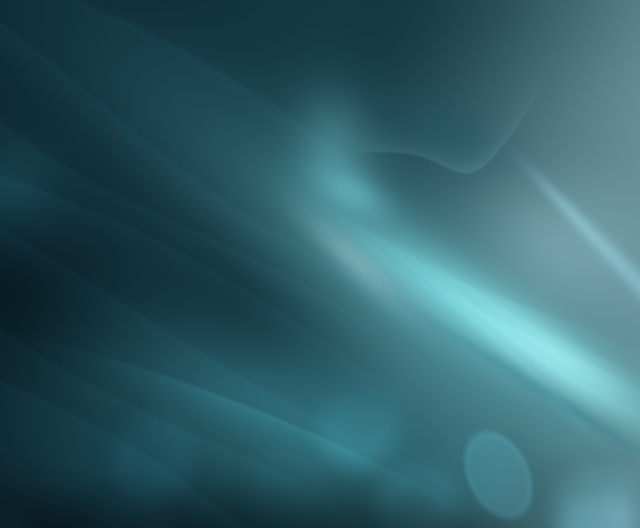
Write a Shadertoy shader that draws this background.

```glsl
// Teal abstract: silky ribbons of light sweeping down to the right through soft haze.

// Palette
const vec3 ABYSS = vec3(0.02, 0.09, 0.12);
const vec3 NIGHT = vec3(0.055, 0.165, 0.21);
const vec3 DUSK = vec3(0.10, 0.28, 0.33);
const vec3 TEAL = vec3(0.21, 0.49, 0.54);
const vec3 LAGOON = vec3(0.33, 0.60, 0.64);
const vec3 MIST = vec3(0.41, 0.57, 0.61);
const vec3 PALE = vec3(0.50, 0.69, 0.73);
const vec3 AQUA = vec3(0.45, 0.80, 0.82);
const vec3 GLINT = vec3(0.61, 0.91, 0.92);

// Layout, in canvas heights
const vec2 KNOT = vec2(0.635, 0.600);
const float RIBBON_TILT = -0.58;
const int STRANDS = 14;
const float STRAND_GAIN = 0.075;
const int VEILS = 7;
const float VEIL_GAIN = 0.025;
const float BOKEH_CELL = 0.17;
const float BOKEH_GAIN = 0.24;

float hash(float n) { return fract(sin(n * 12.9898) * 43758.547); }

vec2 hash2(vec2 c) {
    float n = dot(c, vec2(7.13, 31.71));
    return vec2(hash(n), hash(n + 4.7));
}

vec2 turn(vec2 p, float a) {
    float c = cos(a), s = sin(a);
    return vec2(c * p.x + s * p.y, c * p.y - s * p.x);
}

// Tilted elliptical falloff
float glow(vec2 p, vec2 center, vec2 radii, float tilt) {
    vec2 q = turn(p - center, tilt) / radii;
    return exp(-dot(q, q));
}

// Crisp on one side, fading on the other
float fold(float d, float width) {
    return smoothstep(-0.004, 0.005, d) * exp(-max(d, 0.0) / width);
}

float line(float d, float width) { return exp(-d * d / (width * width)); }

// Soft overlapping discs, one per jittered cell
float bokeh(vec2 p) {
    vec2 g = p / BOKEH_CELL, cell = floor(g);
    float sum = 0.0;
    for (int j = -1; j <= 1; j++)
    for (int i = -1; i <= 1; i++) {
        vec2 c = cell + vec2(i, j), h = hash2(c);
        float d = length(g - c - h);
        sum += h.x * (1.0 - smoothstep(0.25, 0.65, d));
    }
    return sum;
}

// Fan of strands leaving the knot
float strands(vec2 p) {
    vec2 q = turn(p - KNOT, RIBBON_TILT);
    float along = max(q.x, 0.0), sum = 0.0;
    for (int i = 0; i < STRANDS; i++) {
        float k = float(i), h = hash(k + 2.0);
        float slope = mix(-0.19, 0.12, k / float(STRANDS - 1));
        float path = slope * along + 0.022 * sin(along * (5.0 + 3.0 * h) + k * 1.7) * along / (along + 0.15);
        float d = (q.y - path) * (h < 0.5 ? 1.0 : -1.0);
        sum += (h - 0.32) * fold(d, 0.014 + 0.03 * h);
    }
    return sum * smoothstep(-0.04, 0.12, q.x);
}

// Long faint veils crossing the dark side
float veils(vec2 p) {
    float sum = 0.0;
    for (int i = 0; i < VEILS; i++) {
        float k = float(i), h = hash(k + 9.0);
        float path = 1.06 - 0.13 * k - (0.48 + 0.2 * h) * p.x + 0.035 * sin(p.x * (4.0 + 2.0 * h) + k * 2.1);
        sum += fold(path - p.y, 0.04 + 0.04 * h);
    }
    return sum * (1.0 - smoothstep(0.45, 0.85, p.x));
}

void mainImage(out vec4 fragColor, in vec2 fragCoord) {
    vec2 p = fragCoord / iResolution.y;
    p.x *= 1.2133 * iResolution.y / iResolution.x;

    // Backdrop: night on the left, mist on the right
    vec3 col = mix(NIGHT, DUSK * 0.85, smoothstep(0.1, 0.65, p.x));
    col = mix(col, MIST * 1.04, smoothstep(0.6, 1.33, p.x - 0.12 * smoothstep(0.75, 1.05, p.y)));

    // Haze and hollows
    col = mix(col, DUSK, 0.75 * glow(p, vec2(0.38, 0.77), vec2(0.38, 0.13), -0.55));
    col = mix(col, DUSK, 0.8 * glow(p, vec2(0.01, 0.64), vec2(0.11, 0.10), 0.0));
    col = mix(col, ABYSS, 0.8 * glow(p, vec2(0.01, 0.41), vec2(0.17, 0.14), -0.5));
    col = mix(col, TEAL, 0.9 * glow(p, vec2(0.62, 0.18), vec2(0.42, 0.16), -0.25));
    col = mix(col, DUSK * 1.1, 0.7 * glow(p, vec2(0.20, 0.12), vec2(0.18, 0.10), -0.2));
    col = mix(col, LAGOON, 0.9 * glow(p, vec2(0.86, 0.40), vec2(0.46, 0.17), RIBBON_TILT));
    col = mix(col, NIGHT, 0.55 * glow(p, vec2(0.43, 0.46), vec2(0.22, 0.09), -0.62));
    col = mix(col, LAGOON, 0.7 * glow(p, vec2(0.635, 0.70), vec2(0.075, 0.12), 0.1));
    col = mix(col, PALE, 0.75 * glow(p, vec2(1.07, 0.53), vec2(0.17, 0.13), -0.4));
    col = mix(col, DUSK * 1.3, 0.4 * glow(p, vec2(0.85, 0.75), vec2(0.11, 0.05), -0.4));

    // Bokeh and veils
    float low = 1.0 - smoothstep(0.15, 0.42, p.y + 0.12 * p.x);
    col *= 1.0 + BOKEH_GAIN * (bokeh(p) - 0.5) * low;
    col += TEAL * 2.0 * VEIL_GAIN * (veils(p) - 0.7);
    float oval = length(turn(p - vec2(0.945, 0.10), 0.45) / vec2(0.058, 0.088));
    col += LAGOON * (0.13 * (1.0 - smoothstep(0.85, 1.08, oval)) + 0.05 * line(oval - 0.95, 0.10));

    // Ribbon of light and its strands
    col = mix(col, AQUA, 0.85 * glow(p, vec2(0.91, 0.415), vec2(0.28, 0.055), RIBBON_TILT));
    col = mix(col, GLINT, 0.8 * glow(p, vec2(1.05, 0.325), vec2(0.19, 0.045), RIBBON_TILT));
    col = mix(col, PALE, 0.7 * glow(p, vec2(0.68, 0.50), vec2(0.12, 0.028), -0.75));
    col = mix(col, AQUA, 0.5 * glow(p, vec2(0.67, 0.635), vec2(0.07, 0.035), -0.5));
    col = mix(col, TEAL, 0.4 * glow(p, vec2(1.02, 0.265), vec2(0.26, 0.012), -0.56));
    col += AQUA * STRAND_GAIN * strands(p) * glow(p, vec2(0.94, 0.38), vec2(0.42, 0.15), RIBBON_TILT);

    // Low arc, right-hand ray and curling wisp
    float a = p.x - 0.126;
    float arc = 0.345 - 0.27 * a - 0.18 * a * a;
    col += TEAL * 0.16 * fold(arc - p.y, 0.035) * glow(p, vec2(0.48, 0.22), vec2(0.28, 0.3), 0.0);
    vec2 ray = turn(p - vec2(0.946, 0.74), -0.807);
    col += PALE * 0.17 * line(ray.y, 0.008 + 0.03 * max(ray.x, 0.0)) * smoothstep(0.0, 0.2, ray.x);
    float b = p.x - 0.885, r = max(b, 0.0);
    float wisp = 0.672 + 0.04 * (1.0 - exp(-b * b / 0.005)) + 6.0 * r * r;
    col += MIST * 0.14 * fold(p.y - wisp, 0.025) * smoothstep(0.66, 0.74, p.x) * (1.0 - smoothstep(0.9, 1.06, p.x));

    // Darkened floor
    col *= mix(0.72, 1.0, smoothstep(-0.02, 0.12, p.y + 0.12 * smoothstep(0.75, 1.15, p.x)));
    fragColor = vec4(clamp(col, 0.0, 1.0), 1.0);
}
```
